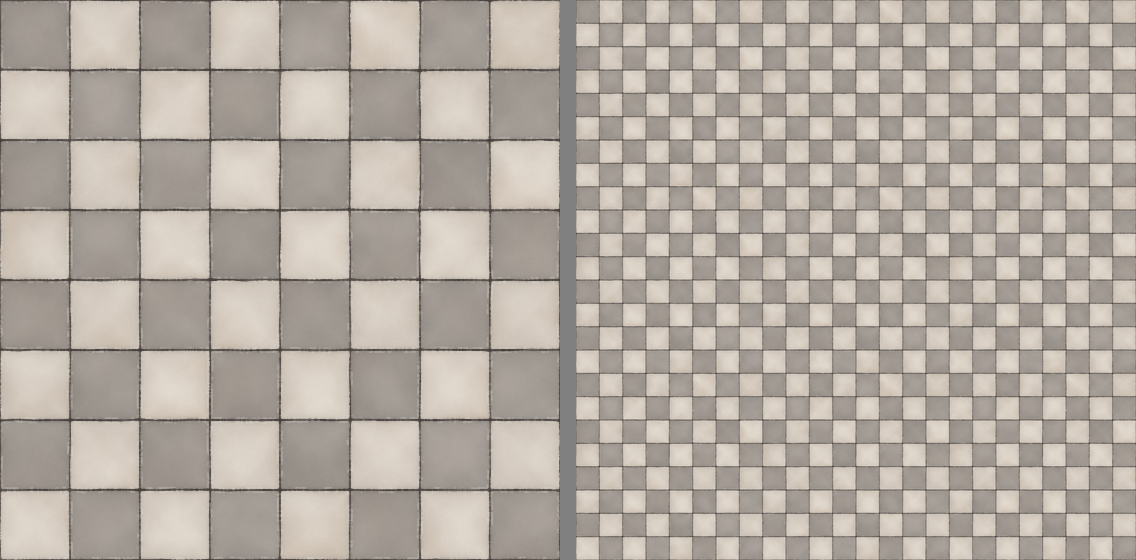
Left: one tile. Right: repeated 3 by 3.
Give the GLSL for this texture, as a WebGL 2 fragment shader.

```glsl
#version 300 es
precision highp float;
// Worn checkerboard floor of 8 by 8 grey and cream ceramic tiles.
// Each tile gets its own tint and cloudy glaze; thin ragged dark joints with
// pale chipped rims run between them. All shared noise wraps at the canvas edge.
uniform vec2 u_resolution;
out vec4 fragColor;

const float TILES = 8.0;

float hash(vec2 p) {
    uvec2 q = uvec2(ivec2(p)) * uvec2(1597334673u, 3812015801u);
    uint n = (q.x ^ q.y) * 1597334673u;
    n = (n ^ (n >> 15)) * 2246822519u;
    return float((n ^ (n >> 13)) >> 8) / 16777216.0;
}

// Value noise that repeats after a whole number of lattice steps
float noise(vec2 p, vec2 period) {
    vec2 i = floor(p), f = fract(p);
    f = f * f * (3.0 - 2.0 * f);
    vec2 a = mod(i, period), b = mod(i + 1.0, period);
    return mix(mix(hash(a), hash(vec2(b.x, a.y)), f.x),
               mix(hash(vec2(a.x, b.y)), hash(b), f.x), f.y);
}

// Noise over the floor, with a frequency given in steps per tile
float floorNoise(vec2 p, vec2 frequency) {
    return noise(p * frequency, TILES * frequency);
}

float clouds(vec2 p) {
    float sum = 0.0, weight = 0.55;
    for (int i = 0; i < 4; i++) {
        sum += weight * noise(p, vec2(512.0));
        p = p * 2.0 + 17.0;
        weight *= 0.48;
    }
    return sum;
}

void main() {
    vec2 p = gl_FragCoord.xy / u_resolution * TILES;
    float aa = TILES / min(u_resolution.x, u_resolution.y);

    // Hand-laid wobble of the joints
    vec2 q = p + 0.012 * (vec2(floorNoise(p, vec2(3.0)), floorNoise(p + 3.0, vec2(4.0))) - 0.5);
    vec2 cell = mod(floor(q), TILES);
    vec2 f = fract(q);
    vec2 edge = 0.5 - abs(f - 0.5);
    float rim = min(edge.x, edge.y);
    float isLight = 1.0 - mod(cell.x + cell.y, 2.0);

    // Cloudy glaze, seeded separately for every tile
    float seed = hash(cell + 31.0);
    vec2 local = f * 1.8 + 40.0 * vec2(seed, hash(cell + 73.0));
    float cloud = clouds(local);
    float warmth = clouds(local * 0.8 + 90.0);
    float centre = smoothstep(0.0, 0.42, rim + 0.25 * (cloud - 0.5));

    vec3 cream = mix(vec3(0.805, 0.765, 0.72), vec3(0.88, 0.845, 0.805),
                     clamp(0.45 * centre + 0.9 * cloud - 0.12, 0.0, 1.0));
    cream = mix(cream, vec3(0.80, 0.745, 0.675), 0.5 * smoothstep(0.45, 0.8, warmth) * (1.0 - 0.6 * centre));
    vec3 grey = mix(vec3(0.585, 0.56, 0.535), vec3(0.665, 0.635, 0.605),
                    clamp(0.3 * centre + 0.95 * cloud - 0.04, 0.0, 1.0));
    grey = mix(grey, vec3(0.62, 0.575, 0.535), 0.35 * smoothstep(0.45, 0.8, warmth));
    vec3 color = mix(grey, cream, isLight);
    color += 0.022 * (seed - 0.5) + 0.012 * (floorNoise(p, vec2(48.0)) - 0.5);

    // Dirt gathered softly along the rim
    color *= 1.0 - 0.10 * exp(-rim * 22.0) * (0.4 + warmth);

    // Pale, patchy chipped rim just inside the joint
    float chips = smoothstep(0.42, 0.72, floorNoise(p, vec2(9.0)) * 0.6 + floorNoise(p, vec2(30.0)) * 0.4);
    float band = smoothstep(0.012, 0.024, rim) * (1.0 - smoothstep(0.032, 0.048 + aa * 0.5, rim));
    color = mix(color, vec3(0.86, 0.835, 0.80), band * chips * mix(0.38, 0.6, isLight));

    // Ragged joints: x holds the vertical lines, y the heavier horizontal ones
    vec2 fray = vec2(floorNoise(p, vec2(12.0, 46.0)), floorNoise(p, vec2(46.0, 12.0)));
    vec2 patches = vec2(floorNoise(p, vec2(2.0, 5.0)), floorNoise(p, vec2(5.0, 2.0)));
    vec2 width = vec2(0.006, 0.009) + 0.009 * fray + 0.010 * exp(-edge.yx * 28.0);
    vec2 core = 1.0 - smoothstep(width - 0.6 * aa, width + 0.6 * aa, edge);
    core *= vec2(0.62, 0.70) + 0.28 * patches;
    vec2 smudge = exp(-edge * 55.0) * fray * vec2(0.22, 0.42);
    vec2 ink = max(core, smudge);
    float joint = 1.0 - (1.0 - ink.x) * (1.0 - ink.y);
    color = mix(color, vec3(0.27, 0.245, 0.23), joint);

    fragColor = vec4(color, 1.0);
}
```
